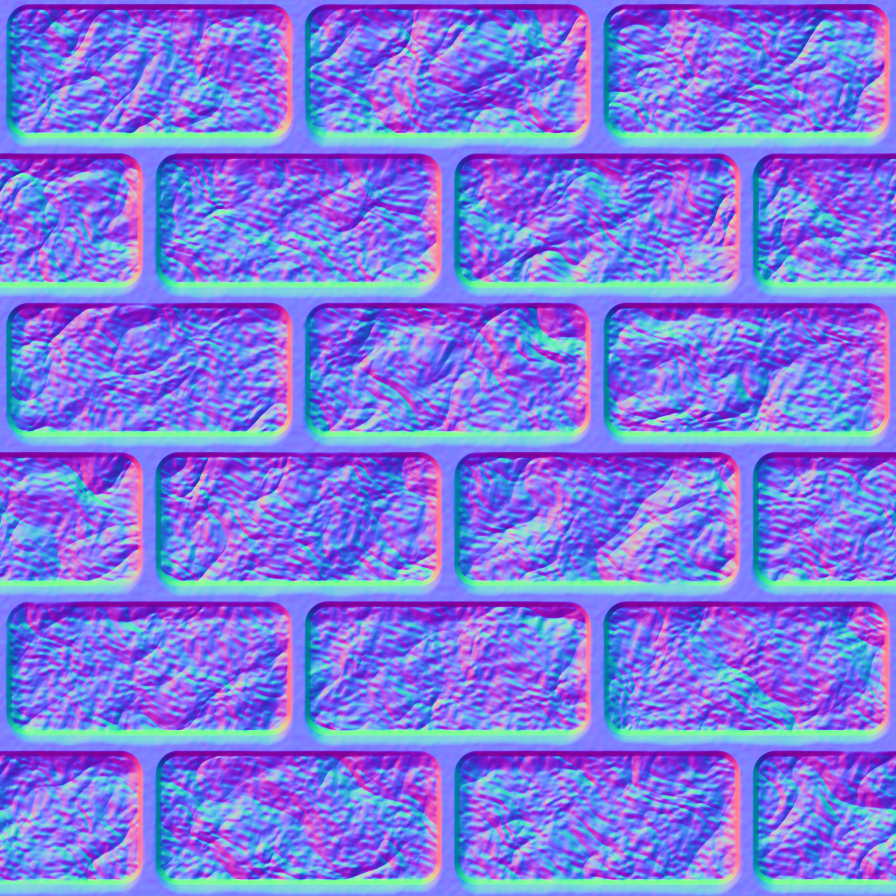
Give the GLSL for this texture map, as a WebGL 2 fragment shader.

```glsl
#version 300 es
precision highp float;

uniform vec2 u_resolution;
out vec4 fragColor;

#define GRID vec2(3.0, 6.0)
#define FACE_HALF vec2(0.1563, 0.0716)
#define BEVEL_HALF vec2(0.1615, 0.0794)
#define BEVEL_WIDTH 0.021
#define BEVEL_HEIGHT 0.0135
#define LIP_HEIGHT 0.0014
#define RIDGE_SLOPE 0.27
#define GRIT_HEIGHT 0.0046
#define MORTAR_GRIT 0.0006
#define FACE_TILT 0.10
#define SAMPLE_STEP 0.0011

float hash(vec2 p) {
  return fract(sin(dot(p, vec2(127.1, 311.7))) * 43758.5);
}

float noise(vec2 p) {
  vec2 i = floor(p), f = fract(p);
  f = f * f * f * (f * (f * 6.0 - 15.0) + 10.0);
  return mix(mix(hash(i), hash(i + vec2(1, 0)), f.x),
             mix(hash(i + vec2(0, 1)), hash(i + vec2(1, 1)), f.x), f.y);
}

mat2 rotation(float a) {
  return mat2(cos(a), sin(a), -sin(a), cos(a));
}

float roundedBox(vec2 p, vec2 halfSize, float radius) {
  vec2 q = abs(p) - halfSize + radius;
  return length(max(q, 0.0)) + min(max(q.x, q.y), 0.0) - radius;
}

// Running bond: position inside the brick cell and a wrapping brick number
vec2 brickCell(vec2 uv, out vec2 id) {
  vec2 g = uv * GRID;
  float row = floor(g.y);
  g.x += 0.5 * (1.0 - mod(row, 2.0));
  id = mod(floor(g), GRID);
  return (fract(g) - 0.5) / GRID;
}

float faceMask(vec2 c) {
  float d = roundedBox(c - vec2(0.0, 0.0039), FACE_HALF, 0.022);
  return 1.0 - smoothstep(-0.003, 0.003, d);
}

// Split stone: crossing diagonal ridges under fine grit
float stone(vec2 p) {
  vec2 warp = vec2(noise(p * 22.0), noise(p * 22.0 + 31.0)) - 0.5;
  vec2 q = p + warp * 0.035;
  float h = 0.0, freq = 12.0, turn = 0.5;
  for (int i = 0; i < 3; i++) {
    vec2 r = rotation(turn) * q * vec2(0.65, 1.0) * freq;
    h += (1.0 - abs(2.0 * noise(r + freq) - 1.0)) * RIDGE_SLOPE / freq;
    freq *= 2.1;
    turn = -turn * 1.15;
  }
  vec2 g = rotation(0.3) * (p + warp * 0.012);
  h += noise(g * vec2(150.0, 205.0)) * GRIT_HEIGHT;
  h += noise(rotation(-0.7) * g * vec2(75.0, 100.0)) * GRIT_HEIGHT * 0.9;
  return h;
}

float surfaceHeight(vec2 uv) {
  vec2 id;
  vec2 c = brickCell(uv, id);
  vec2 seed = 9.0 * vec2(hash(id + 3.1), hash(id + 17.7));
  float d = roundedBox(c + vec2(0.0, 0.0026), BEVEL_HALF, 0.03);
  d += (noise((c + seed) * 35.0) - 0.5) * 0.004;
  float h = BEVEL_HEIGHT * (1.0 - smoothstep(-BEVEL_WIDTH, 0.0, d));
  h += noise(uv * 150.0) * MORTAR_GRIT + noise(uv * 40.0) * MORTAR_GRIT;
  float face = faceMask(c);
  if (face > 0.0) h += face * (LIP_HEIGHT + stone(c + seed) - 0.012);
  return h;
}

void main() {
  vec2 uv = gl_FragCoord.xy / u_resolution;
  vec2 e = vec2(SAMPLE_STEP, 0.0);

  // Central differences give the slope
  vec2 slope = vec2(surfaceHeight(uv + e.xy) - surfaceHeight(uv - e.xy),
                    surfaceHeight(uv + e.yx) - surfaceHeight(uv - e.yx));
  slope /= 2.0 * SAMPLE_STEP;

  vec2 id;
  slope.y -= FACE_TILT * faceMask(brickCell(uv, id));

  // Encode the normal with green facing down
  vec3 normal = normalize(vec3(-slope.x, slope.y, 1.0));
  fragColor = vec4(normal * 0.5 + 0.5, 1.0);
}
```
